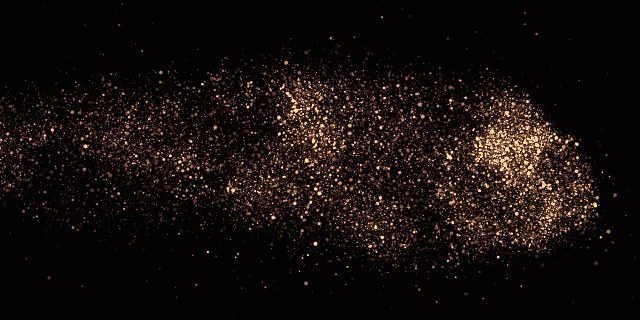
This background is drawn by a Shadertoy shader. Its source:

```glsl
// Cloud of glowing copper dust drifting rightward across a black background.

#define LAYERS 5
#define FINE_CELLS 160.0
#define CHUNK_CELLS 34.0
#define GRAIN_GAIN 1.1
#define HAZE 0.13
#define WISP_SCALE 5.0
#define BLACK vec3(0.010, 0.005, 0.006)
#define COPPER vec3(1.0, 0.60, 0.46)
#define GOLD vec3(1.0, 0.86, 0.63)

vec3 hash3(vec3 p) {
    p = fract(p * vec3(0.1031, 0.1030, 0.0973));
    p += dot(p, p.yxz + 33.33);
    return fract((p.xxy + p.yxx) * p.zyx);
}

float valueNoise(vec2 p) {
    vec2 i = floor(p), f = fract(p);
    f = f * f * (3.0 - 2.0 * f);
    float a = hash3(vec3(i, 7.0)).x;
    float b = hash3(vec3(i + vec2(1, 0), 7.0)).x;
    float c = hash3(vec3(i + vec2(0, 1), 7.0)).x;
    float d = hash3(vec3(i + vec2(1, 1), 7.0)).x;
    return mix(mix(a, b, f.x), mix(c, d, f.x), f.y);
}

float fbm(vec2 p) {
    float sum = 0.0, amp = 0.5;
    for (int i = 0; i < 4; i++) {
        sum += amp * valueNoise(p);
        p = mat2(1.6, 1.2, -1.2, 1.6) * p + 3.7;
        amp *= 0.5;
    }
    return sum / 0.9375;
}

float blob(vec2 p, vec2 center, vec2 size) {
    vec2 q = (p - center) / size;
    return exp(-dot(q, q));
}

// Soft outline of the cloud: hazy on the left, crisper at the right-hand front
float envelope(vec2 p) {
    float hump = (p.x - 1.0) / 0.4;
    float top = 0.78 + 0.07 * exp(-hump * hump) - 0.28 * smoothstep(1.55, 2.0, p.x);
    float bottom = 0.165 + 0.16 * exp(-2.2 * p.x) + 0.12 * smoothstep(1.6, 1.95, p.x);
    float soft = mix(0.20, 0.09, smoothstep(0.8, 1.8, p.x));
    return (1.0 - smoothstep(top - soft, top + 0.03, p.y))
         * smoothstep(bottom - 0.03, bottom + soft, p.y)
         * (1.0 - smoothstep(1.82, 1.95, p.x));
}

// Chance of finding dust, from 0 to 1
float dustDensity(vec2 p) {
    float warp = fbm(p * 3.0 + 11.0) - 0.5;
    vec2 q = p + 0.14 * vec2(warp, -warp);
    float ridge = (q.y - 0.67 + 0.36 * (q.x - 0.9)) / 0.14;
    float body = mix(0.20, 0.36, smoothstep(0.0, 1.5, p.x));
    body += 0.48 * exp(-ridge * ridge) * smoothstep(0.35, 1.55, p.x);
    body += 0.30 * blob(q, vec2(1.70, 0.58), vec2(0.18, 0.13));
    body += 0.32 * blob(q, vec2(1.70, 0.36), vec2(0.22, 0.11));
    body += 0.16 * blob(q, vec2(0.62, 0.51), vec2(0.22, 0.08));
    float wisps = mix(0.45, 1.55, smoothstep(0.25, 0.75, fbm(q * WISP_SCALE)));
    float strays = 0.012 * blob(p, vec2(0.95, 0.5), vec2(0.8, 0.33));
    return clamp(envelope(p + 0.15 * warp) * body * wisps + strays, 0.0, 1.0);
}

// Large flakes gather at the front and sprinkle below the cloud
float chunkDensity(vec2 p) {
    float span = smoothstep(0.5, 1.4, p.x) * (1.0 - smoothstep(1.65, 1.9, p.x));
    float fall = (p.y - 0.20) / 0.075;
    return 0.55 * blob(p, vec2(1.83, 0.39), vec2(0.08, 0.09))
         + 0.20 * span * exp(-fall * fall)
         + 0.12 * blob(p, vec2(1.5, 0.46), vec2(0.25, 0.12));
}

// One randomly placed round grain per cell of a turned grid
float grains(vec2 p, float cells, float seed, bool chunks) {
    float angle = 0.4 + 1.3 * seed;
    mat2 turn = mat2(cos(angle), sin(angle), -sin(angle), cos(angle));
    vec2 g = turn * p * cells;
    vec2 id = floor(g);
    vec3 shape = hash3(vec3(id, seed + 1.0));
    vec3 look = hash3(vec3(id, seed + 31.0));
    float radius = 0.13 + 0.24 * shape.z * shape.z;
    if (chunks) radius *= 0.6;
    vec2 center = 0.5 + (shape.xy - 0.5) * (1.0 - 2.0 * radius);
    vec2 home = (id + center) * turn / cells;
    float density = chunks ? chunkDensity(home) : dustDensity(home);
    float aa = 0.7 * cells / iResolution.y;
    float disc = 1.0 - smoothstep(radius - aa, radius + aa, length(g - id - center));
    float shine = 0.25 + 0.95 * look.y * look.y * look.y;
    shine *= chunks ? 1.1 : 0.55 + 0.55 * density;
    return disc * shine * step(look.x, density);
}

void mainImage(out vec4 fragColor, in vec2 fragCoord) {
    vec2 p = fragCoord / iResolution.y;
    p.x *= 2.0 * iResolution.y / iResolution.x;

    // Faint haze beneath the grains
    float density = dustDensity(p);
    float light = HAZE * density * (0.3 + density);

    // Fine to coarse dust, then flakes
    for (int i = 0; i < LAYERS; i++) {
        float layer = float(i);
        light += GRAIN_GAIN * grains(p, FINE_CELLS / (1.0 + 0.45 * layer), layer, false);
    }
    light += grains(p, CHUNK_CELLS, 8.0, true);
    light += grains(p, CHUNK_CELLS * 1.6, 9.0, true);

    // Dim grains look copper, bright ones gold
    light = min(light, 1.0);
    fragColor = vec4(BLACK + light * mix(COPPER, GOLD, light * light), 1.0);
}
```
